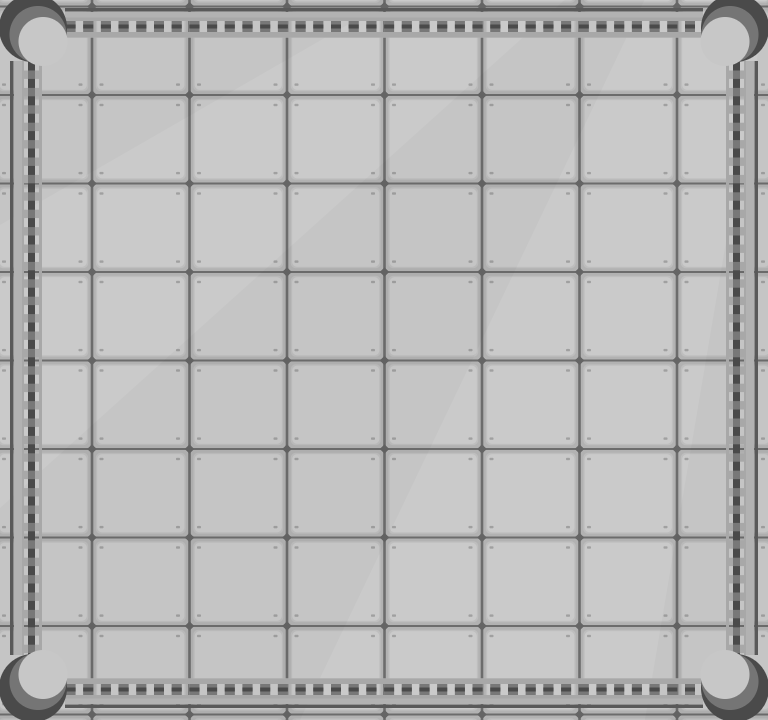
Give the GLSL for this pattern, as a Shadertoy shader.

```glsl
// A tiled metal floor seen from above, crossed by soft diagonal sheens and
// framed by a slotted rail with a stacked round post at each corner.
// Tiles repeat with mod; the frame is mirrored about its centre.

const vec2 DESIGN = vec2(768.0, 720.0);   // drawing units across the canvas
const vec2 TILE = vec2(97.5, 88.5);
const vec2 CENTRE = vec2(384.0, 358.0);

float pixelSize;

// Smooth coverage of a signed distance
float fill(float d) {
    return clamp(0.5 - d / pixelSize, 0.0, 1.0);
}

float boxDist(vec2 p, vec2 halfSize, float radius) {
    vec2 q = abs(p) - halfSize + radius;
    return length(max(q, 0.0)) + min(max(q.x, q.y), 0.0) - radius;
}

// Coverage of a strip lo..hi along one axis
float span(float x, float lo, float hi) {
    return fill(abs(x - 0.5 * (lo + hi)) - 0.5 * (hi - lo));
}

// Brightness of the light bands lying between slanted edges
float sheen(vec2 p) {
    float a = fill((225.0 - p.y - 0.576 * p.x) / 1.15);
    float b = fill((508.0 - p.y - 0.9 * p.x) / 1.35);
    float c = fill((1347.0 - p.y - 2.09 * p.x) / 2.32);
    float d = fill((4525.0 - p.y - 5.9 * p.x) / 5.98);
    return 0.987 + 0.026 * (a - b + c - d);
}

float floorTone(vec2 p) {
    vec2 cell = mod(p - vec2(92.0, 95.0), TILE) - 0.5 * TILE;
    vec2 corner = 0.5 * TILE - abs(cell);
    float tone = 0.42;

    // Seam, raised rim, groove and plate
    tone = mix(tone, 0.69, fill(boxDist(cell, 0.5 * TILE - vec2(1.3, 1.0), 3.0)));
    tone = mix(tone, 0.735, fill(boxDist(cell, 0.5 * TILE - 3.8, 5.0)));
    tone = mix(tone, 0.783, fill(boxDist(cell, 0.5 * TILE - 5.2, 5.0)));

    // Four rivets, then the knot where seams cross
    vec2 rivet = abs(cell + vec2(1.0, 0.2)) - 0.5 * TILE + vec2(10.5, 10.2);
    tone = mix(tone, 0.62, fill(boxDist(rivet, vec2(2.0, 1.2), 1.0)));
    tone = mix(tone, 0.39, fill((corner.x + corner.y - 4.6) * 0.707));
    return tone * sheen(p);
}

// Rail along one side: "across" is its distance from the frame centre
float rail(float tone, float ground, float across, float inner, float outer) {
    tone = mix(tone, 0.70, span(across, inner, outer));
    tone = mix(tone, 0.66, span(across, inner, inner + 20.0));
    tone = mix(tone, 0.35, span(across, outer + 0.5, outer + 4.0));
    return tone;
}

void mainImage(out vec4 fragColor, in vec2 fragCoord) {
    vec2 uv = fragCoord / iResolution.xy;
    vec2 p = vec2(uv.x, 1.0 - uv.y) * DESIGN;   // measured from the top
    pixelSize = DESIGN.y / iResolution.y;
    vec2 m = abs(p - CENTRE);

    float ground = floorTone(p);
    float tone = ground;

    // Top and bottom rails: open slots between dark-cored blocks
    if (m.x < 319.0) {
        tone = rail(tone, ground, m.y, 320.5, 346.0);
        float along = abs(mod(p.x - 70.5 + 8.85, 17.7) - 8.85);
        float slot = fill(5.0 - along);
        float row = abs(m.y - 331.5);
        tone = mix(tone, ground, slot * fill(row - 5.5));
        tone = mix(tone, 0.47, (1.0 - slot) * fill(row - 5.5));
        tone = mix(tone, 0.29, (1.0 - slot) * fill(row - 2.0));
    }

    // Side rails: open slots beside a core of dark and grey links
    if (m.y < 297.0) {
        tone = rail(tone, ground, m.x, 342.0, 370.0);
        float along = abs(mod(p.y - 66.0 + 8.7, 17.4) - 8.7);
        float slot = fill(along - 4.5);
        float row = abs(m.x - 352.5);
        tone = mix(tone, ground, slot * fill(row - 7.5));
        tone = mix(tone, mix(0.47, 0.29, slot), fill(row - 3.5));
    }

    // Corner posts: three discs stepping inward
    tone = mix(tone, 0.29, fill(length(m - vec2(351.0, 330.0)) - 34.0));
    tone = mix(tone, 0.46, fill(length(m - vec2(346.0, 323.5)) - 28.5));
    tone = mix(tone, 0.78, fill(length(m - vec2(341.0, 316.5)) - 24.5));

    fragColor = vec4(vec3(tone), 1.0);
}
```
